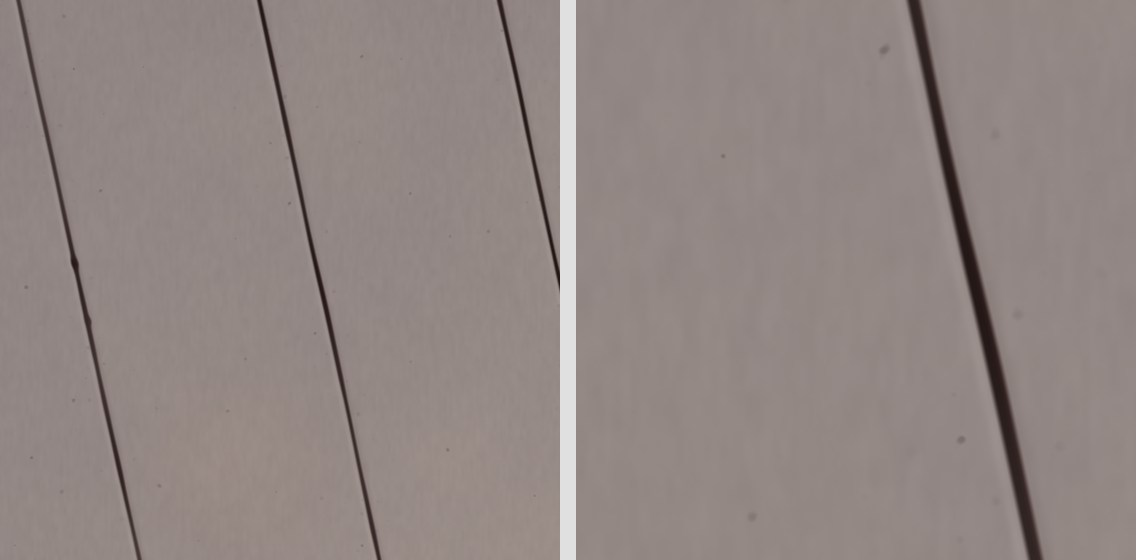
Left: the whole. Right: its middle third, enlarged.
Write a WebGL 2 fragment shader that draws this texture.

```glsl
#version 300 es
precision highp float;
uniform vec2 u_resolution;
out vec4 fragColor;

float hash(vec2 p) {
    vec3 q = fract(p.xyx * vec3(0.1031, 0.1030, 0.0973));
    q += dot(q, q.yzx + 33.33);
    return fract((q.x + q.y) * q.z);
}

float noise(vec2 p) {
    vec2 cell = floor(p), f = fract(p);
    f = f * f * (3.0 - 2.0 * f);
    return mix(mix(hash(cell), hash(cell + vec2(1, 0)), f.x),
               mix(hash(cell + vec2(0, 1)), hash(cell + vec2(1, 1)), f.x), f.y);
}

float fbm(vec2 p) {
    float sum = 0.0, amplitude = 0.5;
    for (int i = 0; i < 4; i++) {
        sum += amplitude * noise(p);
        p = p * 2.03 + 17.0;
        amplitude *= 0.5;
    }
    return sum;
}

// Sparse soft specks, at most one in each grid cell
float specks(vec2 p, float cells, float chance) {
    vec2 cell = floor(p * cells);
    vec2 center = 0.25 + 0.5 * vec2(hash(cell + 11.0), hash(cell + 47.0));
    vec2 offset = (fract(p * cells) - center) / cells;
    offset.x += 0.5 * offset.y * (hash(cell + 71.0) - 0.5);
    float radius = mix(0.002, 0.0055, hash(cell + 29.0));
    float ragged = 0.7 + 0.6 * noise(p * 260.0);
    float spot = 1.0 - smoothstep(0.2, 1.0, length(offset) / (radius * ragged));
    return spot * step(hash(cell + 83.0), chance) * (0.3 + 0.7 * hash(cell + 5.0));
}

void main() {
    vec2 p = gl_FragCoord.xy / u_resolution;
    float pixel = 1.0 / min(u_resolution.x, u_resolution.y);

    // Painted boards: warm light toward the lower right, faint blotches and grain
    float light = 0.5 + 0.4 * (p.x - 0.5) - 0.5 * (p.y - 0.5);
    light += 0.7 * (fbm(p * 5.0 + 3.0) - 0.47);
    vec3 color = mix(vec3(0.555, 0.513, 0.507), vec3(0.602, 0.553, 0.533), clamp(light, 0.0, 1.0));
    float warmth = smoothstep(0.25, 0.0, length(p - vec2(0.42, 0.16)));
    color += vec3(0.012, 0.004, -0.006) * warmth;
    color += 0.022 * (fbm(p * vec2(110.0, 70.0)) - 0.47);
    color += 0.012 * (noise(p * vec2(190.0, 45.0)) - 0.5);

    // Slanted joints, repeating across the boards
    float across = (p.x - 0.0326 - 0.216 * (1.0 - p.y)) / 0.4297;
    float joint = floor(across + 0.5);
    float wobble = 0.0022 * (noise(vec2(p.y * 7.0, joint * 9.0 + 20.0)) - 0.5);
    float side = (across - joint) * 0.4297 * 0.977 + wobble;

    // Dirt and chips, denser beside the joints
    float nearJoint = exp(-abs(side) * 32.0);
    float dirt = specks(p, 13.0, 0.16) + specks(p + 0.37, 37.0, 0.22) * (0.06 + 0.65 * nearJoint);
    color = mix(color, vec3(0.40, 0.35, 0.35), min(0.6 * dirt, 0.7));

    // Worn edge: pale on the left, shaded on the right
    color += 0.028 * exp(-pow((side + 0.0085) / 0.0035, 2.0));
    color -= 0.03 * exp(-pow((side - 0.006) / 0.005, 2.0));

    // Knot and chip on the first joint
    float first = 1.0 - step(0.5, abs(joint));
    float knot = first * exp(-pow((p.y - 0.53) / 0.011, 2.0));
    float chip = first * exp(-pow((p.y - 0.427) / 0.008, 2.0));

    // Dark gap, deeper from left to right and uneven along its length
    float halfWidth = 0.0038 + 0.0012 * (noise(vec2(p.y * 18.0, joint + 40.0)) - 0.5);
    halfWidth += 0.0025 * knot + 0.0015 * chip;
    float softness = 0.0017 + 0.5 * pixel;
    float gap = 1.0 - smoothstep(halfWidth - softness, halfWidth + softness, abs(side - 0.001 * chip));
    float depth = clamp(0.72 + 0.14 * joint, 0.0, 1.0);
    depth += 0.28 * (noise(vec2(p.y * 6.0, joint * 5.0 + 60.0)) - 0.5) + 0.12 * knot;
    vec3 gapColor = mix(vec3(0.47, 0.42, 0.41), vec3(0.13, 0.085, 0.08), clamp(depth, 0.0, 1.0));
    gapColor += vec3(0.05, 0.025, 0.02) * smoothstep(0.0, 0.004, side);
    color = mix(color, gapColor, gap);

    fragColor = vec4(color, 1.0);
}
```
